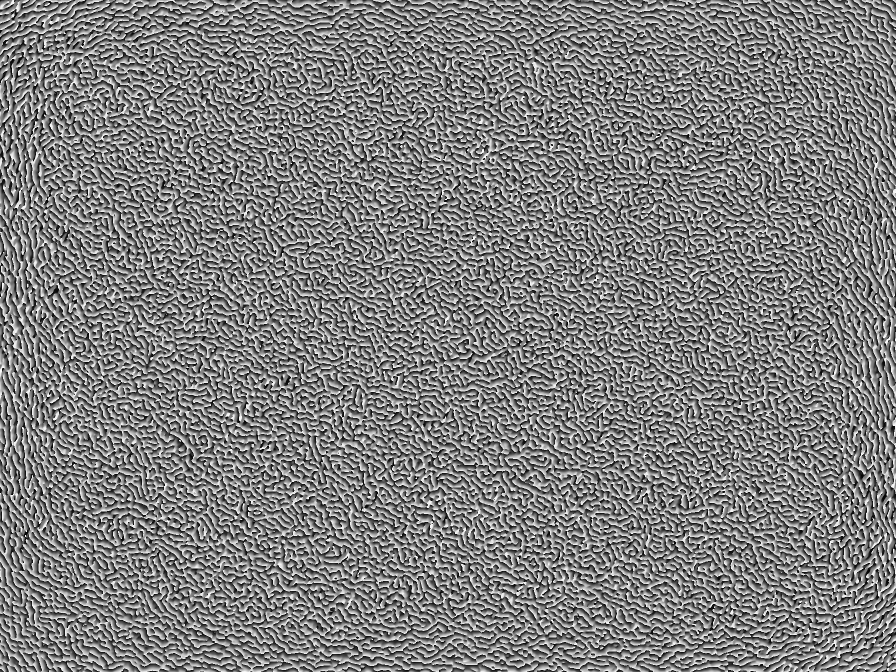
A WebGL 2 fragment shader for this texture:

```glsl
#version 300 es
precision highp float;
precision highp int;

uniform vec2 u_resolution;
out vec4 fragColor;

const float PI = 3.14159265;
const float RIDGES = 110.0;           // ridges per canvas height
const float CELL_PERIODS = 1.35;      // wavelet radius, in ridge periods
const int WAVELETS = 3;               // wavelets per cell
const vec2 LIGHT = vec2(0.45, 0.893); // direction the relief is lit from
const float SLOPE_GAIN = 1.41;        // balances slope against height
const float CONTRAST = 0.98;
const float MID_GRAY = 0.5;
const float BORDER_START = 0.75;      // where ridges begin to follow the border
const float BORDER_SPREAD = 0.4;      // leftover angular freedom at the border
const int SUBSAMPLES = 2;             // antialiasing grid per axis

// Integer hash giving three values in 0..1.
vec3 hash3(ivec2 cell, int index) {
    uvec3 v = uvec3(ivec3(cell, index)) * 1664525u + 1013904223u;
    for (int i = 0; i < 2; i++) {
        v.x += v.y * v.z;
        v.y += v.z * v.x;
        v.z += v.x * v.y;
        v ^= v >> 16u;
    }
    return vec3(v >> 8u) / 16777216.0;
}

// Wave direction: free in the middle, square to the border near it.
vec2 waveDirection(vec2 center, vec2 halfSize, float random) {
    vec2 n = center / halfSize - 1.0;
    vec2 outward = n * n * n;
    float nearBorder = smoothstep(BORDER_START, 1.0, max(abs(n.x), abs(n.y)));
    float spread = mix(1.0, BORDER_SPREAD, nearBorder);
    float angle = atan(outward.y, outward.x + 1e-5) + (random - 0.5) * PI * spread;
    return vec2(cos(angle), sin(angle));
}

// Sparse wavelet noise: x is the height, y its slope along the light.
vec2 relief(vec2 p, vec2 halfSize) {
    float cellSize = CELL_PERIODS / RIDGES;
    vec2 grid = p / cellSize;
    ivec2 base = ivec2(floor(grid));
    vec2 sum = vec2(0.0);
    for (int y = -1; y <= 1; y++) {
        for (int x = -1; x <= 1; x++) {
            ivec2 cell = base + ivec2(x, y);
            for (int k = 0; k < WAVELETS; k++) {
                vec2 center = vec2(cell) + hash3(cell, k).xy;
                vec2 d = grid - center;
                float window = 1.0 - dot(d, d);
                if (window <= 0.0) continue;
                vec3 random = hash3(cell, k + WAVELETS);
                vec2 dir = waveDirection(center * cellSize, halfSize, random.x);
                float phase = 2.0 * PI * (CELL_PERIODS * dot(dir, d) + random.y);
                float weight = window * window * window;
                sum += weight * vec2(cos(phase), -sin(phase) * dot(dir, LIGHT));
            }
        }
    }
    return sum;
}

// Sawtooth shading: a bright rim drops at once into a dark groove.
float shade(vec2 p, vec2 halfSize) {
    vec2 r = relief(p, halfSize);
    float phase = atan(r.y * SLOPE_GAIN, r.x + 1e-6);
    return MID_GRAY + CONTRAST * phase / (2.0 * PI);
}

void main() {
    vec2 halfSize = 0.5 * u_resolution / u_resolution.y;
    float gray = 0.0;
    for (int j = 0; j < SUBSAMPLES; j++) {
        for (int i = 0; i < SUBSAMPLES; i++) {
            vec2 offset = (vec2(i, j) + 0.5) / float(SUBSAMPLES) - 0.5;
            gray += shade((gl_FragCoord.xy + offset) / u_resolution.y, halfSize);
        }
    }
    gray /= float(SUBSAMPLES * SUBSAMPLES);
    fragColor = vec4(vec3(gray), 1.0);
}
```
